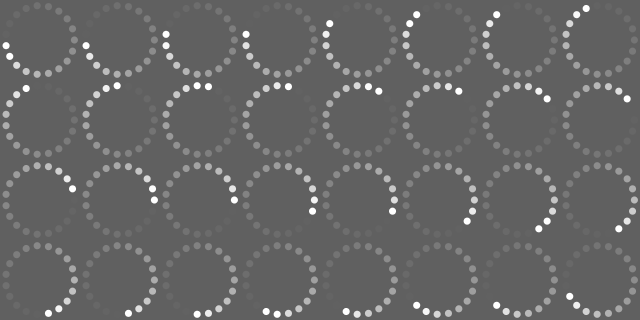
Give the GLSL for this pattern, as a Shadertoy shader.

```glsl
// Grid of dotted spinner rings, each a step further round its clockwise turn.

#define COLUMNS 8.0
#define ROWS 4.0
#define DOTS 19.0
#define RING_RADIUS 0.43
#define DOT_RADIUS 0.044
#define START_DOT 10.0
#define PHASE 0.08
#define FADE 0.352
#define BACKGROUND vec3(0.378)
#define DOT_COLOR vec3(1.0)

const float TAU = 6.2831853;

// Index of the ring dot closest to p, counted counterclockwise from the right
float nearestDot(vec2 p) {
    return round(atan(p.y, p.x) / TAU * DOTS);
}

// Antialiased coverage of one dot on the ring
float dotMask(vec2 p, float index, float pixel) {
    float angle = index * TAU / DOTS;
    vec2 center = RING_RADIUS * vec2(cos(angle), sin(angle));
    float dist = length(p - center) - DOT_RADIUS;
    return clamp(0.5 - dist / pixel, 0.0, 1.0);
}

// Opacity falls off logarithmically behind the moving head
float trailOpacity(float index, float turn) {
    float lag = mod(turn * DOTS + PHASE - (START_DOT - index), DOTS);
    return clamp(FADE * log(DOTS / max(lag, 0.01)), 0.0, 1.0);
}

void mainImage(out vec4 fragColor, in vec2 fragCoord) {
    // Square cells, sized by the canvas height
    float pixel = ROWS / iResolution.y;
    vec2 grid = fragCoord * pixel;
    vec2 cell = floor(grid);
    vec2 p = grid - cell - 0.5;

    // One full turn spread over all cells in reading order
    float order = (ROWS - 1.0 - cell.y) * COLUMNS + cell.x;
    float turn = order / (COLUMNS * ROWS);

    float index = nearestDot(p);
    float alpha = dotMask(p, index, pixel) * trailOpacity(index, turn);
    fragColor = vec4(mix(BACKGROUND, DOT_COLOR, alpha), 1.0);
}
```
